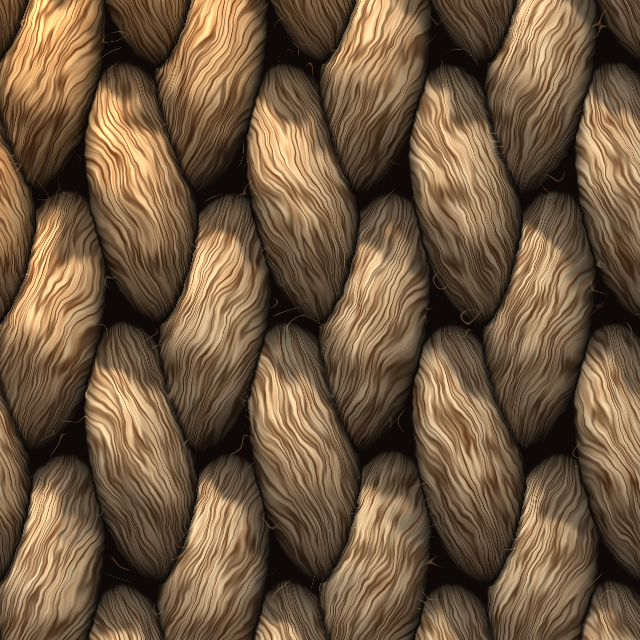
A Shadertoy shader for this texture:

```glsl
// Chunky knitted wool: interlocking tilted strands of twisted fibre in low sunlight.
#define PERIOD vec2(0.2555, 0.405)      // column and row spacing
#define FIRST_STRAND vec2(0.2214, 0.698)
#define PAIR_SHIFT vec2(0.1107, -0.2025) // left strand to right strand
#define STRAND_RADII vec2(0.085, 0.206)
#define STRAND_LEAN 0.14
#define FIBRE_TWIST 0.8
#define PLY_COUNT 9.0
#define SUN_STRENGTH 0.62

const vec3 GAP_COLOUR = vec3(0.055, 0.035, 0.025);
const vec3 GROOVE_COLOUR = vec3(0.50, 0.31, 0.16);
const vec3 WOOL_COLOUR = vec3(0.94, 0.85, 0.70);
const vec3 SKY_LIGHT = vec3(0.56, 0.55, 0.55);
const vec3 SUN_LIGHT = vec3(1.0, 0.95, 0.86);

struct Strand {
    float height;
    float rim;   // 1 at the core, 0 at the outline
    float side;  // +1 left strand, -1 right strand
    vec2 local;  // -1..1 across and along
    vec2 seed;
};

vec2 hash22(vec2 p) {
    vec3 q = fract(vec3(p.xyx) * vec3(0.1031, 0.1030, 0.0973));
    q += dot(q, q.yzx + 33.33);
    return fract((q.xx + q.yz) * q.zy);
}

float gradientDot(vec2 cell, vec2 offset) {
    float angle = 6.28318 * hash22(cell).x;
    return dot(vec2(cos(angle), sin(angle)), offset);
}

float gradientNoise(vec2 p) {
    vec2 i = floor(p), f = fract(p);
    vec2 s = f * f * f * (f * (f * 6.0 - 15.0) + 10.0);
    vec2 e = vec2(0.0, 1.0);
    float low = mix(gradientDot(i, f), gradientDot(i + e.yx, f - e.yx), s.x);
    float high = mix(gradientDot(i + e, f - e), gradientDot(i + e.yy, f - e.yy), s.x);
    return mix(low, high, s.y);
}

// Finds the topmost strand; seam receives its clearance above the next one.
Strand findStrand(vec2 p, out float seam) {
    Strand top = Strand(-1.0, 0.0, 1.0, vec2(0.0), vec2(0.0));
    float second = -1.0;
    for (int k = 0; k < 2; k++) {
        float side = 1.0 - 2.0 * float(k);
        vec2 base = FIRST_STRAND + float(k) * PAIR_SHIFT;
        vec2 nearest = floor((p - base) / PERIOD + 0.5);
        for (int j = -1; j <= 1; j++) {
            vec2 id = nearest + vec2(0.0, j);
            vec2 seed = id * vec2(7.0, 13.0) + float(k) * 31.0 + 60.0;
            vec2 q = p - base - id * PERIOD - 0.009 * (hash22(seed) - 0.5);
            q.x += side * STRAND_LEAN * q.y;
            q /= STRAND_RADII;
            float rim = 1.0 - q.x * q.x - pow(abs(q.y), 2.2);
            float height = rim > 0.0 ? sqrt(rim) - 0.15 * q.y + 0.04 * side : -1.0;
            if (height > top.height) {
                second = top.height;
                top = Strand(height, rim, side, q, seed);
            } else {
                second = max(second, height);
            }
        }
    }
    seam = top.height - second;
    return top;
}

vec3 shadeStrand(Strand s, float seam, vec2 p) {
    // Fibres fan along meridians and wind around the strand.
    float u = s.local.x, v = s.local.y;
    float m = u / sqrt(max(1.0 - 0.85 * v * v, 0.12));
    float q = s.side * m + FIBRE_TWIST * v + 0.22 * m * m;
    q += 0.25 * gradientNoise(vec2(m * 1.6, v * 2.6) + s.seed);
    float ply = gradientNoise(vec2(q * PLY_COUNT, v * 1.9) + s.seed * 1.7);
    float strands = gradientNoise(vec2(q * PLY_COUNT * 1.7, v * 3.0) + s.seed * 2.3);
    float hairs = gradientNoise(vec2(q * 28.0, v * 5.0) + s.seed * 3.1);
    float ridge = smoothstep(0.0, 0.22, abs(ply));
    float fibre = 0.36 + 0.42 * ridge + 0.55 * strands + 0.42 * hairs;
    fibre -= 0.22 * smoothstep(0.1, -0.9, v);
    vec3 albedo = mix(GROOVE_COLOUR, WOOL_COLOUR, clamp(fibre, 0.0, 1.0));

    // Rounded form with occlusion at rims and seams.
    float z = sqrt(max(s.rim, 0.0));
    vec3 normal = normalize(vec3(u + 0.25 * strands, v * 0.6 + 0.2 * ply, z + 0.15));
    float diffuse = max(dot(normal, normalize(vec3(-0.35, 0.4, 0.8))), 0.0);
    float occlusion = mix(0.2, 1.0, smoothstep(0.0, 0.8, z));
    occlusion *= mix(0.42, 1.0, smoothstep(0.0, 0.28, seam));
    occlusion *= 0.78 + 0.22 * ridge;

    // Sunlit band, cut by the ragged shadow of the strand above.
    float ragged = 0.35 * gradientNoise(p * 17.0) + 0.12 * strands;
    float edge = v + 0.35 * u + ragged;
    float lit = smoothstep(0.68, 0.5, edge) * smoothstep(-0.7, 0.15, edge);
    float corner = clamp(0.5 * p.x + 0.5 * (1.0 - p.y), 0.0, 1.0);
    float sun = SUN_STRENGTH * mix(1.25, 0.65, corner) * (0.12 + 0.88 * lit) * diffuse;
    vec3 warmth = mix(vec3(1.1, 0.98, 0.83), vec3(1.0), smoothstep(0.0, 0.5, corner));
    vec3 sky = SKY_LIGHT * (0.55 + 0.45 * diffuse);
    return albedo * warmth * occlusion * (sky + SUN_LIGHT * sun);
}

void mainImage(out vec4 fragColor, in vec2 fragCoord) {
    vec2 p = fragCoord / iResolution.y;
    vec2 fuzzy = p + 0.003 * vec2(gradientNoise(p * 60.0), gradientNoise(p * 60.0 + 40.0));
    float seam;
    Strand strand = findStrand(fuzzy, seam);
    vec3 wool = shadeStrand(strand, seam, p);
    vec3 colour = mix(GAP_COLOUR, wool, smoothstep(0.0, 0.09, strand.rim));

    // Stray hairs curl across the gaps and seams.
    float curl = abs(gradientNoise(p * 24.0 + 2.0 * gradientNoise(p * 11.0)));
    float hair = smoothstep(0.035, 0.0, curl) * smoothstep(0.0, 0.25, gradientNoise(p * 19.0 + 9.0));
    float nearEdge = 1.0 - smoothstep(0.0, 0.35, min(strand.rim, seam));
    colour += vec3(0.30, 0.22, 0.14) * hair * nearEdge;
    fragColor = vec4(clamp(colour, 0.0, 1.0), 1.0);
}
```
